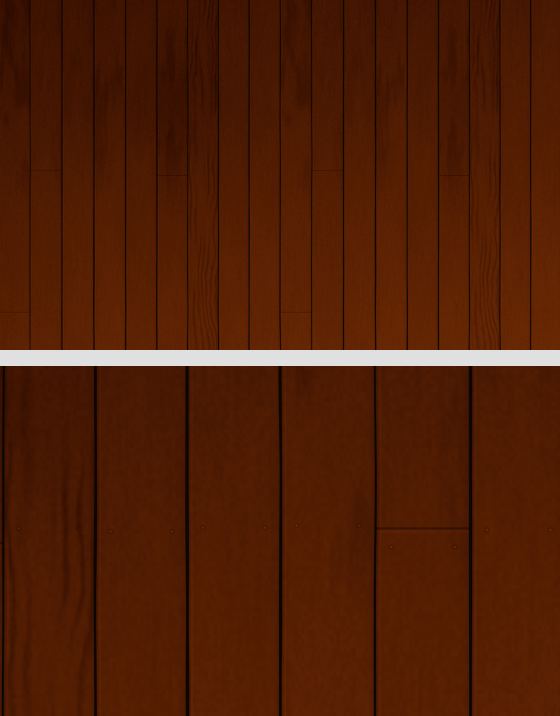
Top: the whole. Bottom: its middle third, enlarged.
Give the GLSL for this texture, as a WebGL 2 fragment shader.

```glsl
#version 300 es
precision highp float;
// Dark reddish-brown wooden planks: upright boards with black seams, end joints, nails and grain.
uniform vec2 u_resolution;
out vec4 fragColor;

const float PLANK_WIDTH = 0.0894;   // in canvas heights
const float FIRST_SEAM = 0.0854;
const float PLANKS_PER_REPEAT = 9.0;
const float NAIL_SPACING = 0.395;
const vec3 DARK_WOOD = vec3(0.195, 0.051, 0.003);
const vec3 LIGHT_WOOD = vec3(0.405, 0.153, 0.012);
const vec3 SEAM_COLOR = vec3(0.04, 0.014, 0.004);

// Per-plank character within one repeat; a negative joint means none
const float JOINT[9] = float[9](0.108, 0.512, -1.0, -1.0, -1.0, 0.498, -1.0, -1.0, -1.0);
const float STAIN[9] = float[9](0.75, 0.35, 0.3, 0.75, 0.15, 0.7, 0.4, 0.12, 0.12);
const float TONE[9] = float[9](0.03, 0.0, 0.0, 0.03, -0.02, 0.0, -0.03, 0.02, 0.03);

float hash(vec2 p) {
    vec3 q = fract(vec3(p.xyx) * 0.1031);
    q += dot(q, q.yzx + 33.33);
    return fract((q.x + q.y) * q.z);
}

float noise(vec2 p) {
    vec2 cell = floor(p), f = fract(p);
    f = f * f * (3.0 - 2.0 * f);
    return mix(mix(hash(cell), hash(cell + vec2(1, 0)), f.x),
               mix(hash(cell + vec2(0, 1)), hash(cell + vec2(1, 1)), f.x), f.y);
}

float fbm(vec2 p) {
    float sum = 0.0, amplitude = 0.5;
    for (int i = 0; i < 4; i++) {
        sum += amplitude * noise(p);
        p = p * 2.03 + 17.3;
        amplitude *= 0.5;
    }
    return sum;
}

// Coverage of a soft-edged line at distance d
float line(float d, float halfWidth, float pixel) {
    return 1.0 - smoothstep(halfWidth - 0.7 * pixel, halfWidth + 0.7 * pixel, abs(d));
}

// Fine fibres and speckle, centred on zero
float fineGrain(vec2 p, float seed) {
    vec2 q = p + seed * 3.1;
    float fibre = noise(q * vec2(260.0, 24.0)) - 0.5;
    float speckle = noise(q * vec2(330.0, 230.0)) - 0.5;
    return 0.06 * fibre + 0.13 * speckle;
}

// Bold wavering growth lines, 0 to 1
float wavyGrain(vec2 p, float seed) {
    float bend = fbm(vec2(p.x * 16.0, p.y * 6.0) + seed * 13.0);
    float wave = 0.5 + 0.5 * sin(6.2832 * (p.x * 70.0 + 3.6 * bend));
    return wave * wave * smoothstep(0.1, 0.75, noise(p * vec2(50.0, 8.0) + seed));
}

// Narrow dark streaks and blotches, denser toward the top
float stains(vec2 p, float seed) {
    float blotch = fbm(p * vec2(38.0, 8.0) + seed * 7.7);
    return smoothstep(0.46, 0.7, blotch) * smoothstep(0.25, 0.65, p.y);
}

// Pairs of nails: x = head glint, y = dark rim
vec2 nails(vec2 p, float width, float seed, float pixel) {
    float row = floor((p.y - 0.108) / NAIL_SPACING + 0.5);
    float height = 0.108 + row * NAIL_SPACING + 0.025 * (hash(vec2(seed, row)) - 0.5);
    float side = min(p.x, width - p.x) - 0.015;
    float d = length(vec2(side, p.y - height));
    return vec2(line(d, 0.0012, pixel), line(d, 0.0026, pixel));
}

void main() {
    vec2 p = gl_FragCoord.xy / u_resolution.y;
    float across = gl_FragCoord.x / u_resolution.x;
    float pixel = 1.0 / u_resolution.y;

    // Slightly uneven plank widths, alike in every repeat
    float phase = (p.x - FIRST_SEAM) / PLANK_WIDTH + 1.0;
    float swell = sin(3.14159 * phase / PLANKS_PER_REPEAT);
    phase -= 0.06 * swell * swell;
    float k = mod(floor(phase), PLANKS_PER_REPEAT);
    int plank = int(k);
    vec2 local = vec2(fract(phase) * PLANK_WIDTH, p.y);

    // Light falls from the dim top left to the warm bottom right
    float light = 0.91 - 0.61 * p.y + 0.2 * (across - 0.5);
    light -= 0.1 * (1.0 - smoothstep(0.0, 0.08, across));
    light -= 0.12 * exp(-dot(vec2(across - 0.3, p.y - 0.7), vec2(across - 0.3, p.y - 0.7)) * 45.0);

    // Wood tone
    float tone = light + TONE[plank] + fineGrain(local, k);
    tone += 0.16 * (fbm(local * vec2(20.0, 5.0) + k * 5.1) - 0.47);
    tone -= 0.28 * STAIN[plank] * stains(local, k);
    tone -= (plank == 6 ? 0.32 : 0.03) * wavyGrain(local, k);
    tone -= plank == 5 ? 0.14 * exp(-30.0 * pow(p.y - 0.68, 2.0)) : 0.0;
    vec3 color = mix(DARK_WOOD, LIGHT_WOOD, clamp(tone, -0.35, 1.1));

    // Bevelled edges, then seams that waver and thin out a little
    float seamId = mod(round(phase), PLANKS_PER_REPEAT);
    float wobble = 0.0012 * (noise(vec2(seamId * 3.7, p.y * 9.0)) - 0.5);
    float seam = (phase - round(phase)) * PLANK_WIDTH + wobble;
    color *= 1.0 - 0.22 * exp(-abs(seam) / 0.003);
    color *= 1.0 + 0.13 * line(seam - 0.0045, 0.001, pixel);
    float seamWidth = mix(0.0009, 0.0018, hash(vec2(seamId, 4.0)));
    seamWidth += 0.0005 * (noise(vec2(seamId * 5.3, p.y * 14.0)) - 0.5);
    color = mix(color, SEAM_COLOR, 0.93 * line(seam, seamWidth, pixel));

    // End joints and nails
    float joint = p.y - JOINT[plank];
    color *= 1.0 - 0.35 * line(joint, 0.001, pixel);
    color *= 1.0 + 0.08 * line(joint + 0.003, 0.001, pixel);
    vec2 nail = nails(local, PLANK_WIDTH, k, pixel);
    color *= 1.0 - 0.18 * nail.y + 0.45 * nail.x;

    fragColor = vec4(color, 1.0);
}
```
